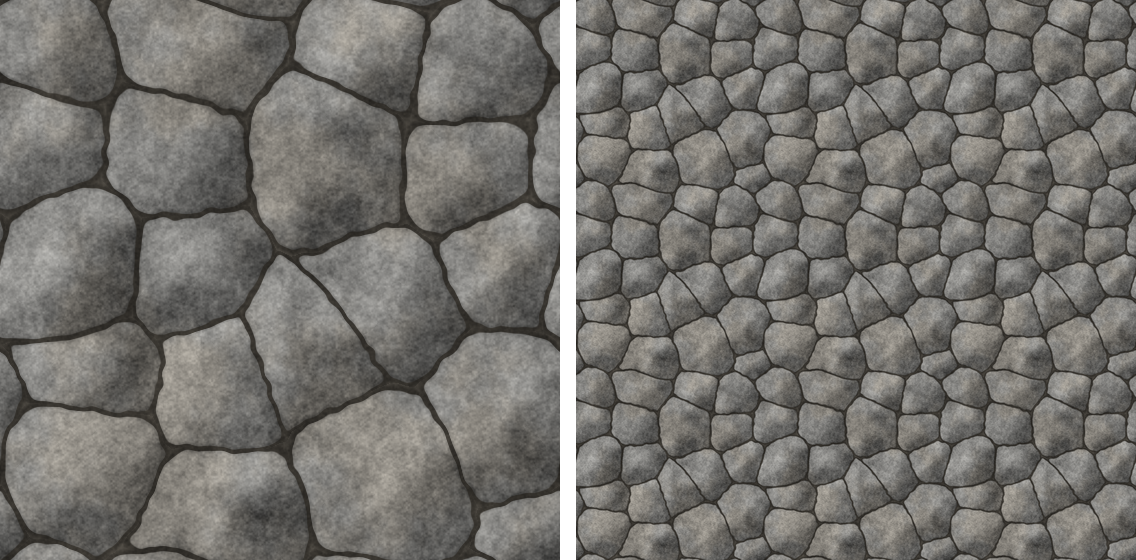
Left: one tile. Right: repeated 3 by 3.
A WebGL 2 fragment shader for this texture:

```glsl
#version 300 es
precision highp float;

uniform vec2 u_resolution;
out vec4 fragColor;

const vec2 GRID = vec2(4.0, 5.0);         // stones per tile
const float JITTER = 0.76;                // scatter of stone centres
const float SIZE_SPREAD = 0.014;          // difference between big and small stones
const vec2 ROUNDING = vec2(0.006, 0.011); // corner softness of small and big stones
const float GAP = 0.0044;                 // half width of the joints
const float EDGE_SOFTNESS = 0.0011;
const vec2 WOBBLE = vec2(0.028, 0.008);   // coarse and fine outline distortion
const vec2 LIGHT_DIR = vec2(-0.72, 0.694);
const float SHADE_DARK = 0.355;
const float SHADE_LIGHT = 0.55;
const float MOTTLE = 0.46;
const float GRAIN = 0.09;
const vec3 COOL_TINT = vec3(1.0, 0.995, 0.975);
const vec3 WARM_TINT = vec3(1.02, 0.99, 0.935);
const vec3 JOINT_DARK = vec3(0.205, 0.193, 0.173);
const vec3 JOINT_FILL = vec3(0.285, 0.27, 0.245);
const mat2 OCTAVE_TURN = mat2(2.0, 1.0, -1.0, 2.0); // whole numbers keep the wrap

float hash(vec2 p) {
    return fract(sin(dot(p, vec2(127.1, 311.7))) * 43758.5453);
}

// Wraps whole numbers, safe against rounding in the division
vec2 wrap(vec2 i, vec2 period) {
    return i - period * floor((i + 0.5) / period);
}

// Value noise that repeats over the tile
float noise(vec2 uv, float period, float seed) {
    vec2 p = uv * period;
    vec2 i = floor(p);
    vec2 f = p - i;
    f = f * f * (3.0 - 2.0 * f);
    vec2 a = wrap(i, vec2(period)) + seed;
    vec2 b = wrap(i + 1.0, vec2(period)) + seed;
    return mix(mix(hash(a), hash(vec2(b.x, a.y)), f.x),
               mix(hash(vec2(a.x, b.y)), hash(b), f.x), f.y);
}

float fbm(vec2 uv, float period, float seed, int octaves, float gain) {
    float sum = 0.0, total = 0.0, amplitude = 1.0;
    for (int o = 0; o < octaves; o++) {
        sum += amplitude * noise(uv, period, seed + float(o) * 17.0);
        total += amplitude;
        amplitude *= gain;
        uv = OCTAVE_TURN * uv;
    }
    return sum / total;
}

// Centre of a stone in xy, its size weight in z
vec3 stone(vec2 cell) {
    vec2 id = wrap(cell, GRID);
    vec2 offset = vec2(hash(id + 3.7), hash(id + 41.3)) - 0.5;
    float size = smoothstep(0.1, 0.5, hash(id + 77.9));
    return vec3((cell + 0.5 + JITTER * offset) / GRID, SIZE_SPREAD * size);
}

float power(vec2 p, vec3 s) {
    vec2 r = p - s.xy;
    return dot(r, r) - s.z;
}

// x: distance to the rounded outline, y: position along the light, -1 to 1, z: stone id
vec3 cobbles(vec2 p) {
    vec2 home = floor(p * GRID);
    vec2 owner = home;
    float nearest = 1e3;
    for (int y = -2; y <= 2; y++) {
        for (int x = -2; x <= 2; x++) {
            vec2 cell = home + vec2(x, y);
            float w = power(p, stone(cell));
            if (w < nearest) { nearest = w; owner = cell; }
        }
    }

    vec3 self = stone(owner);
    float rounding = mix(ROUNDING.x, ROUNDING.y, self.z / SIZE_SPREAD);
    float sum = 0.0;
    float lit = 0.3, shaded = 0.3;        // reach of the stone along the light axis
    for (int y = -2; y <= 2; y++) {
        for (int x = -2; x <= 2; x++) {
            if (x == 0 && y == 0) continue;
            vec3 other = stone(owner + vec2(x, y));
            vec2 toOther = other.xy - self.xy;
            float span = length(toOther);
            sum += exp(-(power(p, other) - nearest) / (2.0 * span * rounding));
            float border = (power(self.xy, other) + self.z) / (2.0 * span);
            float facing = dot(toOther / span, LIGHT_DIR);
            float reach = max(border, 0.02) / max(abs(facing), 0.01);
            if (facing > 0.0) lit = min(lit, reach);
            else shaded = min(shaded, reach);
        }
    }
    float along = dot(p - self.xy, LIGHT_DIR) - 0.5 * (lit - shaded);
    return vec3(-rounding * log(sum), along / (0.5 * (lit + shaded)), hash(wrap(owner, GRID) + 9.1));
}

void main() {
    vec2 uv = gl_FragCoord.xy / u_resolution;

    // Uneven outlines
    vec2 coarse = vec2(noise(uv, 9.0, 11.0), noise(uv, 9.0, 53.0)) - 0.5;
    vec2 fine = vec2(noise(uv, 48.0, 23.0), noise(uv, 48.0, 71.0)) - 0.5;
    vec3 c = cobbles(uv + WOBBLE.x * coarse + WOBBLE.y * fine);
    float inside = c.x - GAP;

    // Stone faces: broad light, mottling, hairlines and grain
    float blotch = fbm(uv, 8.0, 5.0, 3, 0.6) - 0.5;
    float mottle = fbm(uv, 13.0, 31.0, 5, 0.78) - 0.5;
    float vein = 1.0 - smoothstep(0.0, 0.025, abs(fbm(uv, 11.0, 61.0, 4, 0.65) - 0.5));
    float grain = noise(uv, 256.0, 19.0) - 0.5;
    float light = smoothstep(-0.6, 0.3, c.y + 0.7 * blotch);
    float value = mix(SHADE_DARK, SHADE_LIGHT, light) + 0.02 * (c.z - 0.5);
    value += MOTTLE * mottle + GRAIN * grain - 0.02 * vein;
    value *= mix(0.88, 1.0, smoothstep(0.0, 0.007, inside));
    float warmth = smoothstep(0.38, 0.68, fbm(uv, 6.0, 83.0, 4, 0.6));
    vec3 face = value * mix(COOL_TINT, WARM_TINT, warmth);

    // Joints, filled where they widen
    vec3 joint = mix(JOINT_DARK, JOINT_FILL, smoothstep(0.003, 0.013, -inside));
    joint *= 1.0 + 0.9 * mottle + 0.2 * grain;

    float edge = max(EDGE_SOFTNESS, 0.75 / min(u_resolution.x, u_resolution.y));
    fragColor = vec4(mix(joint, face, smoothstep(-edge, edge, inside)), 1.0);
}
```
